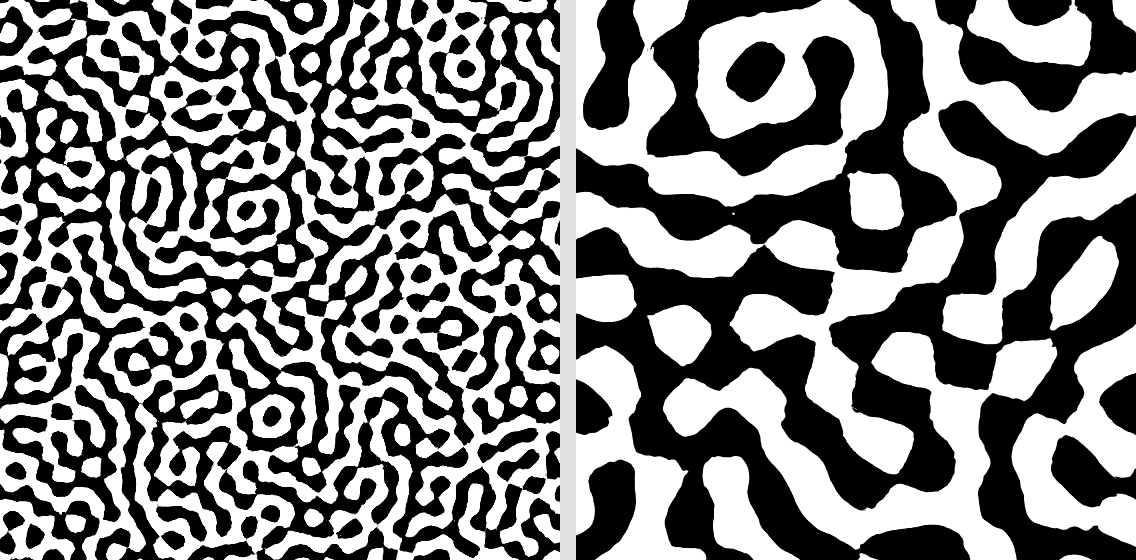
Left, the full canvas; right, a detail of the centre.
Reproduce this pattern procedurally as a WebGL 2 fragment shader.

```glsl
#version 300 es
precision highp float;

uniform vec2 u_resolution;
out vec4 fragColor;

#define PERIODS 22.5     // stripe periods across the canvas
#define WAVES 24         // plane waves in the starting field
#define SPREAD 0.24      // relative spread of their frequencies
#define RING 8           // samples on the inhibiting ring
#define REACH 0.61       // ring radius in stripe periods
#define SELF 0.45        // weight of the activating centre
#define SOFTNESS 0.08    // roundness of the saturation
#define BIAS 0.03        // positive values favour white
#define SEED 7319u

const float TAU = 6.2831853;
const vec3 INK = vec3(0.0);
const vec3 PAPER = vec3(1.0);

mat2 rotation(float angle) {
    float c = cos(angle), s = sin(angle);
    return mat2(c, s, -s, c);
}

// Pushes a field value softly towards -1 or 1
float saturate(float v) {
    return v * inversesqrt(v * v + SOFTNESS);
}

// Random field of plane waves with nearly equal wavelength
float waveField(vec2 p) {
    mat2 turn = rotation(TAU * 0.309017);
    vec2 direction = vec2(1.0, 0.0);
    uint state = SEED;
    float sum = 0.0;
    for (int i = 0; i < WAVES; i++) {
        state = state * 1664525u + 1013904223u;
        float phase = float(state >> 8) / 16777216.0;
        float frequency = 1.0 + SPREAD * (fract(phase * 37.0) - 0.5);
        sum += cos(TAU * (dot(p, direction) * frequency + phase));
        direction = turn * direction;
    }
    return sum * sqrt(2.0 / float(WAVES));
}

// First reaction step: centre activates, surrounding ring inhibits
float reactOnce(vec2 p) {
    mat2 turn = rotation(TAU / float(RING));
    vec2 arm = rotation(0.5 * TAU / float(RING)) * vec2(REACH, 0.0);
    float ring = 0.0;
    for (int i = 0; i < RING; i++) {
        ring += saturate(waveField(p + arm));
        arm = turn * arm;
    }
    return SELF * saturate(waveField(p)) - ring / float(RING);
}

// Second step evens out the stripe widths
float reactTwice(vec2 p) {
    mat2 turn = rotation(TAU / float(RING));
    vec2 arm = vec2(REACH, 0.0);
    float ring = 0.0;
    for (int i = 0; i < RING; i++) {
        ring += saturate(reactOnce(p + arm));
        arm = turn * arm;
    }
    return SELF * saturate(reactOnce(p)) - ring / float(RING);
}

void main() {
    vec2 p = gl_FragCoord.xy / u_resolution.y * PERIODS;
    float field = reactTwice(p) + BIAS;

    // Edge one pixel wide, from the local slope
    float slope = length(vec2(dFdx(field), dFdy(field)));
    float coverage = clamp(0.5 + field / max(slope, 1e-5), 0.0, 1.0);
    fragColor = vec4(mix(INK, PAPER, coverage), 1.0);
}
```
